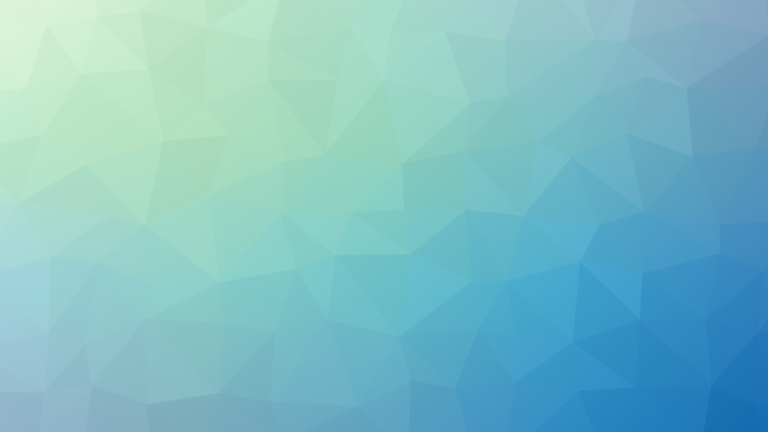
A Shadertoy shader for this background:

```glsl
// Low-poly mesh of soft facets over a pale green to deep blue gradient.

const float CELL = 0.1412;                  // mesh spacing, in canvas heights
const vec2  MESH_ORIGIN = vec2(0.08, 0.09);
const float JITTER = 0.62;                  // vertex scatter, in cells
const float FACET_FLATNESS = 0.5;           // 0 = smooth gradient, 1 = flat facets
const float FACET_CONTRAST = 0.028;         // brightness spread between facets

// Colour stops from left to right, for four evenly spaced heights.
const vec3 TOP[5] = vec3[5](
    vec3(0.88, 0.96, 0.86), vec3(0.76, 0.91, 0.78), vec3(0.66, 0.87, 0.80),
    vec3(0.60, 0.78, 0.81), vec3(0.52, 0.63, 0.74));
const vec3 UPPER[5] = vec3[5](
    vec3(0.74, 0.91, 0.79), vec3(0.68, 0.87, 0.73), vec3(0.58, 0.83, 0.74),
    vec3(0.46, 0.74, 0.78), vec3(0.36, 0.59, 0.72));
const vec3 LOWER[5] = vec3[5](
    vec3(0.62, 0.82, 0.86), vec3(0.55, 0.81, 0.79), vec3(0.42, 0.76, 0.79),
    vec3(0.26, 0.65, 0.81), vec3(0.19, 0.50, 0.74));
const vec3 BOTTOM[5] = vec3[5](
    vec3(0.58, 0.70, 0.79), vec3(0.49, 0.68, 0.74), vec3(0.36, 0.63, 0.75),
    vec3(0.17, 0.53, 0.76), vec3(0.07, 0.41, 0.68));

float hash(vec2 p) {
    vec3 q = fract(p.xyx * vec3(0.1031, 0.1030, 0.0973));
    q += dot(q, q.yzx + 33.33);
    return fract((q.x + q.y) * q.z);
}

// Tent weight of stop i at position x.
float tent(float x, int i) {
    return max(0.0, 1.0 - abs(x - float(i)));
}

// Background colour at uv in 0..1.
vec3 gradient(vec2 uv) {
    uv = clamp(uv, 0.0, 1.0) * vec2(4.0, 3.0);
    vec3 color = vec3(0.0);
    for (int i = 0; i < 5; i++) {
        vec3 column = BOTTOM[i] * tent(uv.y, 0) + LOWER[i] * tent(uv.y, 1)
                    + UPPER[i] * tent(uv.y, 2) + TOP[i] * tent(uv.y, 3);
        color += column * tent(uv.x, i);
    }
    return color;
}

// Scattered mesh vertex belonging to a grid point.
vec2 vertex(vec2 id) {
    vec2 offset = vec2(hash(id + 17.0), hash(id + 71.0)) - 0.5;
    return MESH_ORIGIN + CELL * (id + JITTER * offset);
}

// Signed distance to the line a-b, positive on its left.
float leftOf(vec2 p, vec2 a, vec2 b) {
    vec2 e = normalize(b - a);
    return e.x * (p.y - a.y) - e.y * (p.x - a.x);
}

// Adds one counter-clockwise facet, weighted by its smooth coverage.
void addFacet(inout vec4 sum, vec2 p, vec2 a, vec2 b, vec2 c, vec2 seed) {
    float inside = min(leftOf(p, a, b), min(leftOf(p, b, c), leftOf(p, c, a)));
    float pixel = 1.0 / iResolution.y;
    float coverage = smoothstep(-pixel, pixel, inside);
    if (coverage <= 0.0) return;

    vec2 scale = vec2(iResolution.y / iResolution.x, 1.0);
    vec3 smoothColor = gradient(p * scale);
    vec3 flatColor = gradient((a + b + c) / 3.0 * scale);
    vec3 color = mix(smoothColor, flatColor, FACET_FLATNESS);
    color += FACET_CONTRAST * (hash(seed) - 0.5);
    sum += coverage * vec4(color, 1.0);
}

void mainImage(out vec4 fragColor, in vec2 fragCoord) {
    vec2 p = fragCoord / iResolution.y;
    vec2 home = floor((p - MESH_ORIGIN) / CELL);

    // A faint base fills any gap between facets.
    vec4 sum = 0.001 * vec4(gradient(fragCoord / iResolution.xy), 1.0);

    // Split each nearby quad along its shorter diagonal.
    for (int y = -1; y <= 1; y++)
    for (int x = -1; x <= 1; x++) {
        vec2 id = home + vec2(x, y);
        vec2 a = vertex(id);
        vec2 b = vertex(id + vec2(1.0, 0.0));
        vec2 c = vertex(id + vec2(1.0, 1.0));
        vec2 d = vertex(id + vec2(0.0, 1.0));
        vec2 seed = id + 131.0;
        if (distance(a, c) < distance(b, d)) {
            addFacet(sum, p, a, b, c, seed);
            addFacet(sum, p, a, c, d, seed + 0.5);
        } else {
            addFacet(sum, p, a, b, d, seed);
            addFacet(sum, p, b, c, d, seed + 0.5);
        }
    }
    fragColor = vec4(sum.rgb / sum.a, 1.0);
}
```
